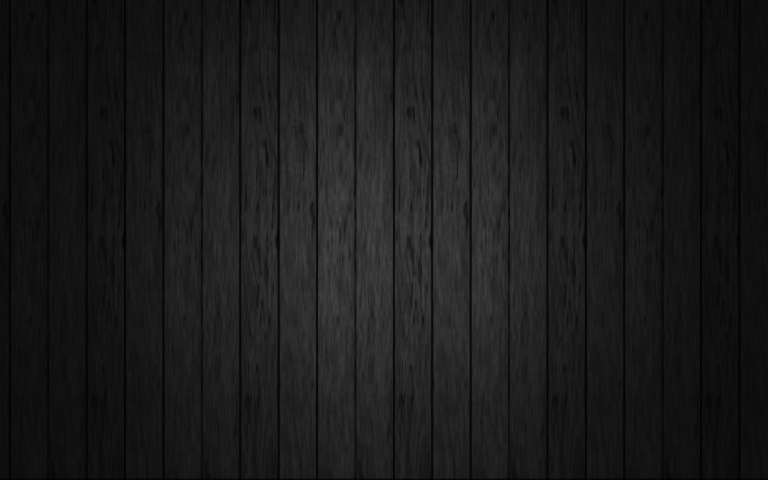
This texture is drawn by a WebGL 2 fragment shader. Its source:

```glsl
#version 300 es
precision highp float;
uniform vec2 u_resolution;
out vec4 fragColor;

float hash(vec2 p) {
    return fract(sin(dot(p, vec2(127.1, 311.7))) * 43758.5453);
}

float noise(vec2 p) {
    vec2 i = floor(p), f = fract(p);
    f = f * f * (3.0 - 2.0 * f);
    return mix(mix(hash(i), hash(i + vec2(1, 0)), f.x),
               mix(hash(i + vec2(0, 1)), hash(i + vec2(1, 1)), f.x), f.y);
}

void main() {
    vec2 uv = gl_FragCoord.xy / u_resolution;

    // Twenty plank widths across, with four boards in rotation
    float across = (uv.x - 0.0128) * 20.0;
    float board = mod(floor(across), 4.0);
    float x = fract(across);
    float knotty = 1.0 - step(0.5, abs(board - 2.0));
    vec2 seed = vec2(board * 37.0, board * 19.0 + 5.0);

    // Long thin fibres that wander a little down the board
    float bend = noise(vec2(x * 2.0, uv.y * 6.0) + seed) - 0.5;
    float fiberX = x + 0.14 * bend;
    float broad = noise(vec2(fiberX * 5.0, uv.y * 5.0) + seed + 3.0) - 0.5;
    float strands = noise(vec2(fiberX * 13.0, uv.y * 16.0) + seed * 1.3) - 0.5;
    float hairs = noise(vec2(fiberX * 25.0, uv.y * 38.0) + seed * 1.7) - 0.5;
    float pores = noise(vec2(x * 24.0, uv.y * 130.0) + seed * 2.3) - 0.5;
    float wood = 1.03 + 0.16 * broad + 0.24 * strands + 0.34 * hairs + 0.16 * pores;

    // Arched growth rings on the knotty board
    float arch = noise(vec2(x * 2.5, uv.y * 5.0) + seed + 8.0);
    wood += (0.02 + 0.05 * knotty) * sin(arch * 40.0 + x * 16.0);

    // Short dark cracks
    float crack = noise(vec2(fiberX * 15.0, uv.y * 30.0) + seed + 41.0);
    float patches = smoothstep(0.45, 0.8, noise(vec2(x * 2.0, uv.y * 5.0) + seed + 63.0));
    wood -= 0.4 * smoothstep(0.65, 0.9, crack) * patches;

    // Slight tone change from board to board
    wood *= 1.0 + 0.03 * cos(board * 1.5708) - 0.04 * knotty;

    // Seams: thin gap, soft shadow and a faint lit edge
    float nearest = floor(across + 0.5);
    float signedGap = across - nearest;
    float gap = abs(signedGap);
    float pixel = 20.0 / u_resolution.x;
    float weak = 1.0 - step(0.5, abs(mod(nearest, 4.0) - 1.0));
    float ragged = noise(vec2(mod(nearest, 4.0) * 13.0, uv.y * 45.0));
    float depth = mix(0.74, 0.3 + 0.4 * ragged, weak);
    wood *= 1.0 - depth * (1.0 - smoothstep(0.012, 0.016 + pixel, gap));
    wood *= 1.0 - 0.16 * exp(-gap * 18.0);
    wood += 0.06 * exp(-pow((signedGap - 0.085) / 0.03, 2.0));

    // Central pool of light fading to dark sides
    vec2 q = (uv - 0.5) * vec2(1.6, 0.9);
    float light = 0.05 + 0.154 * exp(-dot(q, q) / 0.21);

    // Dark strip along the bottom
    float strip = smoothstep(0.001, 0.005, uv.y);
    vec3 color = vec3(light * max(wood, 0.0)) * mix(0.3, 1.0, strip);
    fragColor = vec4(color, 1.0);
}
```
